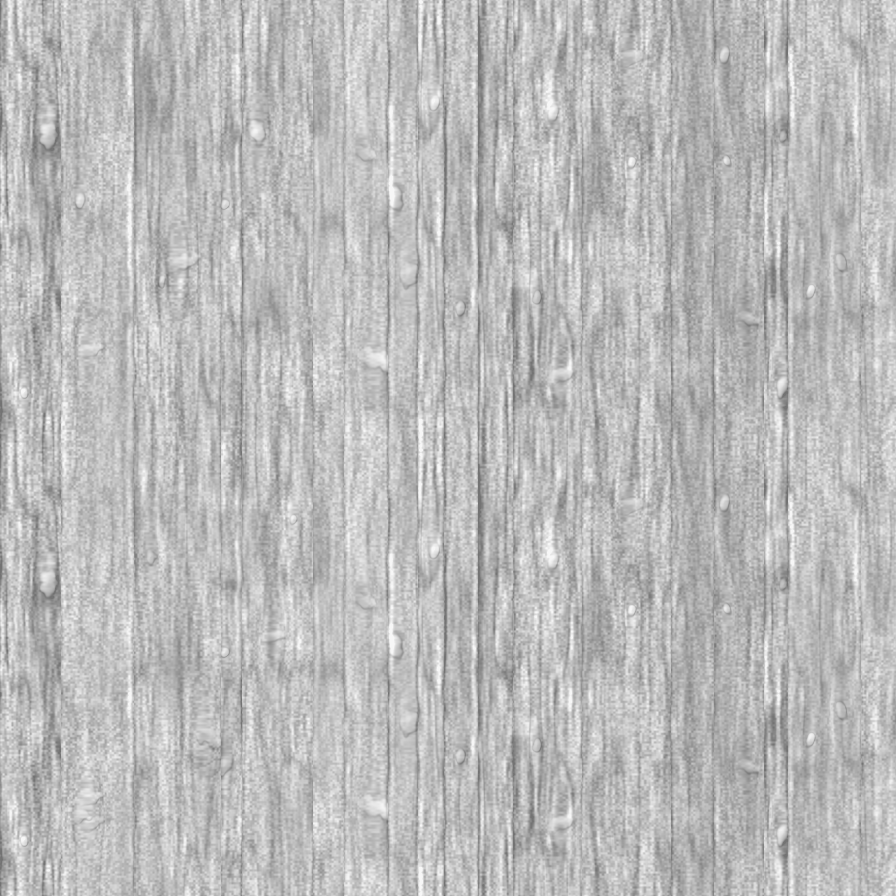
Write a Shadertoy shader that draws this texture map.

```glsl
// Pale grey weathered wood: uneven upright boards with fibres and knots, two tiles down.

const float TILES_DOWN = 2.0;
const float BASE_GREY = 0.733;
const float FIBRE_AMOUNT = 0.15;
const float GROOVE_AMOUNT = 0.11;
const float RELIEF_AMOUNT = 0.13;
const float STIPPLE_AMOUNT = 0.16;
const float STREAK_AMOUNT = 0.07;
const float PATCH_AMOUNT = 0.07;
const float SEAM_WIDTH = 0.0016;
const float SEAM_DARK = 0.17;
const float RIM_LIGHT = 0.14;
const float KNOT_CHANCE = 0.40;
const int KNOTS_PER_BOARD = 4;

// Left edge and tone offset of each board; the last entry closes the row.
const int BOARD_COUNT = 18;
const vec2 BOARDS[19] = vec2[19](
    vec2(0.000, -0.03), vec2(0.068, 0.01), vec2(0.150, 0.00), vec2(0.247, -0.01),
    vec2(0.270, 0.01), vec2(0.349, 0.02), vec2(0.384, 0.05), vec2(0.433, 0.01),
    vec2(0.466, 0.03), vec2(0.496, -0.01), vec2(0.534, -0.03), vec2(0.573, -0.01),
    vec2(0.649, 0.00), vec2(0.749, -0.05), vec2(0.797, -0.03), vec2(0.853, -0.02),
    vec2(0.879, 0.01), vec2(0.961, 0.02), vec2(1.000, 0.00));

// Integer hash of a lattice cell, result in 0..1.
float hash(vec2 cell, float seed) {
    uvec3 q = uvec3(ivec3(vec3(cell, seed))) * uvec3(1597u, 3812u, 2741u);
    uint h = (q.x ^ (q.y << 7) ^ (q.z << 15)) * 747796405u + 28913u;
    h = ((h >> ((h >> 28u) + 4u)) ^ h) * 277803u;
    h = (h ^ (h >> 15u)) * 73471u;
    return float((h ^ (h >> 16u)) & 65535u) / 65535.0;
}

// Value noise that wraps vertically after period cells.
float noise(vec2 p, float period, float seed) {
    vec2 i = floor(p), f = fract(p);
    f = f * f * (3.0 - 2.0 * f);
    float y0 = mod(i.y, period), y1 = mod(i.y + 1.0, period);
    return mix(mix(hash(vec2(i.x, y0), seed), hash(vec2(i.x + 1.0, y0), seed), f.x),
               mix(hash(vec2(i.x, y1), seed), hash(vec2(i.x + 1.0, y1), seed), f.x), f.y);
}

// Noise with freq.x cells across and freq.y cells per tile; wraps after span tiles.
float grain(vec2 p, vec2 freq, float span, float seed) {
    return noise(p * freq, freq.y * span, seed);
}

float bump(float d, float width) {
    return exp(-d * d / (width * width));
}

// Dark joint, broken along its length, with a pale raised rim beside it.
float seam(float x, float t, int index) {
    float id = float(index);
    float side = hash(vec2(id, 1.0), 3.0) < 0.4 ? -1.0 : 1.0;
    float strength = mix(0.35, 1.15, hash(vec2(id, 2.0), 3.0));
    float wear = noise(vec2(id * 3.0, t * 24.0), 24.0, 4.0);
    float fade = noise(vec2(id * 3.0, t * 5.0), 5.0, 5.0);
    float d = x - BOARDS[index].x + 0.003 * (wear - 0.5);
    return strength * (RIM_LIGHT * (0.2 + wear * fade * 2.0) * bump(d - side * 0.0045, 0.0026)
                     - SEAM_DARK * (1.4 - wear * 0.6 - fade * 0.5) * bump(d, SEAM_WIDTH));
}

// Returns knot shading in x, sideways grain bend in y, coverage in z.
vec3 knots(vec2 uv, int board, bool varied) {
    float left = BOARDS[board].x, width = BOARDS[board + 1].x - left;
    float row = floor(uv.y * TILES_DOWN), tileHeight = 1.0 / TILES_DOWN;
    float localY = uv.y - row * tileHeight;
    float rough = grain(vec2(uv.x, uv.y * TILES_DOWN), vec2(170.0, 70.0), 1.0, 9.0) - 0.5;
    vec3 sum = vec3(0.0);
    for (int k = 0; k < KNOTS_PER_BOARD; k++) {
        // Some knots on the varied boards differ from tile to tile.
        float rowSeed = varied && k > 1 ? row : 0.0;
        vec2 id = vec2(board * KNOTS_PER_BOARD + k, rowSeed);
        if (hash(id, 10.0) > KNOT_CHANCE) continue;
        vec2 centre = vec2(left + width * mix(0.15, 0.85, hash(id, 11.0)),
                           tileHeight * mix(0.08, 0.92, hash(id, 12.0)));
        float big = hash(id, 13.0);
        float size = min(mix(0.0045, 0.013, big * big), width * 0.34);
        bool branch = width > 0.045 && hash(id, 14.0) > 0.45;
        if (branch) size = max(size, 0.008);
        float angle = branch ? mix(-0.5, 0.7, hash(id, 15.0)) : 0.7 * (hash(id, 15.0) - 0.5);
        vec2 radius = branch ? size * vec2(2.0, 0.8) : size * vec2(0.75, 1.2);
        vec2 delta = vec2(uv.x, localY) - centre;
        vec2 q = mat2(cos(angle), -sin(angle), sin(angle), cos(angle)) * delta / radius;
        q.y += branch ? 0.4 * q.x * q.x - 0.3 : 0.0;
        float r = length(q) + rough * 0.7;
        float core = exp(-r * r * r * r * 0.9);
        // Lit on one flank, shadowed in a thin crescent on the other
        float facing = dot(q, branch ? vec2(0.2, 0.95) : vec2(-0.75, 0.6)) / (length(q) + 0.2);
        float lip = bump(r - 1.15, 0.22);
        float tone = mix(0.03, 0.19, hash(id, 16.0));
        float fade = branch ? smoothstep(-1.3, 0.9, q.x) : 1.0;
        sum.x += fade * (core * (tone + 0.09 * facing) + lip * (0.07 * facing - 0.09));
        vec2 reach = delta / (size * vec2(1.5, 4.5));
        sum.y += delta.x * 0.65 * exp(-dot(reach, reach));
        sum.z = max(sum.z, core * fade);
    }
    return sum;
}

void mainImage(out vec4 fragColor, in vec2 fragCoord) {
    vec2 uv = fragCoord / iResolution.xy;
    float t = uv.y * TILES_DOWN;

    // Board lookup and joints
    int board = 0;
    float joints = 0.0;
    for (int i = 0; i < BOARD_COUNT; i++) {
        if (uv.x >= BOARDS[i].x) board = i;
        joints += seam(uv.x, t, i);
    }
    bool varied = board > 0 && board < 5;
    float span = varied ? TILES_DOWN : 1.0;
    float seed = 20.0 + float(board) * 7.0;
    float coarse = mix(0.55, 1.35, hash(vec2(board, 5.0), 6.0));

    // Grain flows around the knots
    vec3 knot = knots(uv, board, varied);
    vec2 p = vec2(uv.x - knot.y, t);
    p.x += 0.005 * (grain(p, vec2(12.0, 5.0), span, seed) - 0.5);

    float blotch = grain(p, vec2(26.0, 6.0), span, seed + 1.0);
    float streak = grain(p, vec2(95.0, 3.0), span, seed + 2.0);
    float fibre = grain(p, vec2(290.0, 18.0), span, seed + 3.0);
    float stipple = grain(p, vec2(390.0, 210.0), span, seed + 4.0);
    vec2 ridgeFreq = vec2(190.0, 11.0);
    float ridge = grain(p, ridgeFreq, span, seed + 5.0);
    float relief = ridge - grain(p + vec2(0.003, 0.0), ridgeFreq, span, seed + 5.0);
    float groove = bump(grain(p, vec2(75.0, 5.0), span, seed + 6.0) - 0.5, 0.10);
    float flake = smoothstep(0.72, 0.95, grain(p, vec2(130.0, 16.0), span, seed + 6.0));

    float surface = coarse * (FIBRE_AMOUNT * (fibre - 0.5) + RELIEF_AMOUNT * relief
                            - GROOVE_AMOUNT * (groove - 0.25) + 0.09 * flake)
                  + STIPPLE_AMOUNT * (stipple - 0.5) * mix(0.6, 1.4, blotch)
                  + STREAK_AMOUNT * (streak - 0.5);
    float grey = BASE_GREY + BOARDS[board].y + PATCH_AMOUNT * (blotch - 0.5)
               + surface * (1.0 - 0.6 * knot.z) + knot.x + joints;
    fragColor = vec4(vec3(clamp(grey, 0.45, 0.97)), 1.0);
}
```
